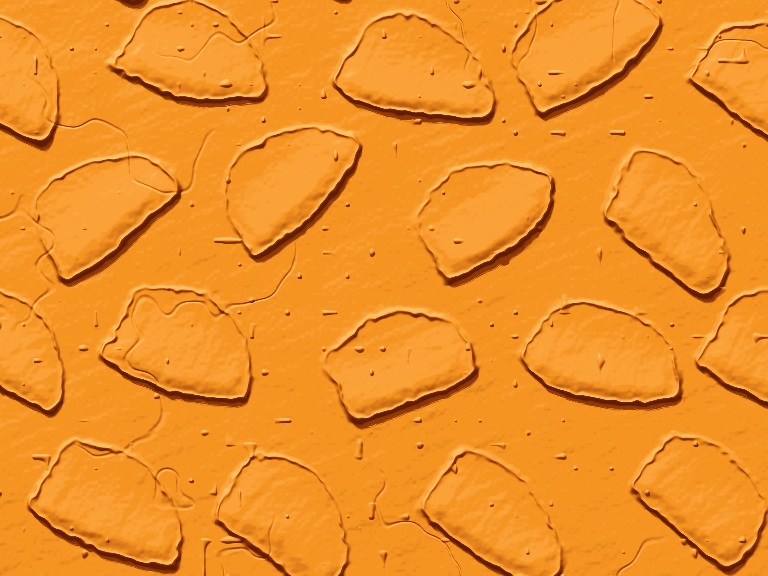
Give the GLSL for this texture, as a Shadertoy shader.

```glsl
float hash(vec2 p) {
    vec3 q = fract(p.xyx * vec3(0.1031, 0.1030, 0.0973));
    q += dot(q, q.yzx + 33.33);
    return fract((q.x + q.y) * q.z);
}

float noise(vec2 p) {
    vec2 i = floor(p), f = fract(p);
    f = f * f * (3.0 - 2.0 * f);
    return mix(mix(hash(i), hash(i + vec2(1, 0)), f.x),
               mix(hash(i + vec2(0, 1)), hash(i + vec2(1, 1)), f.x), f.y);
}

float smoothMax(float a, float b, float k) {
    float h = max(k - abs(a - b), 0.0) / k;
    return max(a, b) + 0.25 * h * h * k;
}

// Distance to a trowel dab: curved top, straight side, bowed lower lip
float dabShape(vec2 q, float seed) {
    float dome = length(q * vec2(0.95, 1.12) + vec2(0.0, 0.035)) - 0.138 - 0.012 * seed;
    float lip = -q.y - 0.068 + (0.3 + 1.8 * seed) * q.x * q.x;
    float side = -0.95 * q.x + (seed - 0.4) * 0.5 * q.y - 0.098;
    return smoothMax(smoothMax(dome, lip, 0.015), side, 0.015);
}

float relief(vec2 p) {
    float crumbs = noise(p * 75.0);
    float wobble = noise(p * 24.0);
    vec2 warped = p + 0.03 * (vec2(noise(p * 8.0), noise(p * 8.0 + 41.0)) - 0.5);
    float dabs = 0.0;

    // Staggered, jittered rows of dabs
    vec2 cell = vec2(0.335, 0.252);
    float baseRow = floor(p.y / cell.y);
    for (int j = -1; j <= 1; j++) {
        float row = baseRow + float(j);
        float shift = 0.5 * mod(row, 2.0);
        float baseCol = floor(p.x / cell.x - shift);
        for (int i = -1; i <= 1; i++) {
            vec2 id = vec2(baseCol + float(i), row);
            float seed = hash(id + 7.3);
            vec2 jitter = vec2(hash(id + 19.1), hash(id + 53.7)) - 0.5;
            vec2 q = warped - (id + vec2(shift, 0.0) + 0.5 + 0.22 * jitter) * cell;
            float angle = (hash(id + 31.9) < 0.72 ? -0.48 : 0.5) + 0.5 * (seed - 0.5);
            float c = cos(angle), s = sin(angle);
            q = vec2(c * q.x + s * q.y, c * q.y - s * q.x);

            float d = dabShape(q, seed) + 0.007 * (crumbs - 0.5) + 0.008 * (wobble - 0.5);
            float thick = smoothstep(0.07, -0.07, q.y);
            float body = 0.001 + 0.014 * thick - 0.006 * thick * smoothstep(-0.035, 0.0, d);
            body += 0.0006 * noise(vec2(q.x * 90.0, q.y * 9.0));
            float ridge = (0.0015 + 0.007 * wobble * crumbs + 0.002 * thick) * exp(-d * d / 0.000018);
            dabs = max(dabs, body * smoothstep(0.003, -0.003, d) + ridge);
        }
    }

    // Plaster ground: swells, scrape marks, grain, cracks and stray crumbs
    float ground = 0.006 * noise(p * 5.0) + 0.0016 * noise(p * 17.0);
    ground += 0.0007 * noise(vec2(p.x + 0.4 * p.y, p.y - 0.4 * p.x) * vec2(14.0, 70.0));
    ground += 0.0004 * noise(p * 150.0);
    float vein = abs(noise(p * 7.0 + 3.0) + 0.25 * wobble - 0.62);
    ground -= 0.0014 * smoothstep(0.025, 0.0, vein) * smoothstep(0.55, 0.7, noise(p * 4.0 + 60.0));
    ground += 0.004 * smoothstep(0.9, 1.0, noise(p * 48.0 + 15.0));
    return ground + dabs;
}

// Paint tone from deep shadow to pale highlight
vec3 paint(float light) {
    vec3 c = mix(vec3(0.36, 0.10, 0.01), vec3(0.56, 0.22, 0.03), smoothstep(0.0, 0.3, light));
    c = mix(c, vec3(0.74, 0.37, 0.07), smoothstep(0.25, 0.6, light));
    c = mix(c, vec3(0.89, 0.51, 0.11), smoothstep(0.55, 0.87, light));
    c = mix(c, vec3(0.96, 0.58, 0.13), smoothstep(0.84, 0.98, light));
    c = mix(c, vec3(0.98, 0.63, 0.22), smoothstep(1.04, 1.18, light));
    return mix(c, vec3(1.0, 0.76, 0.40), smoothstep(1.25, 1.6, light));
}

void mainImage(out vec4 fragColor, in vec2 fragCoord) {
    vec2 p = fragCoord / iResolution.y;
    vec2 toLight = normalize(vec2(-0.35, 1.0));

    // Slope lighting, relative to a flat surface
    float h = relief(p);
    vec2 slope = vec2(relief(p + vec2(0.002, 0)) - h, relief(p + vec2(0, 0.002)) - h) / 0.002;
    float light = (1.0 - 1.35 * dot(slope, toLight)) / sqrt(1.0 + dot(slope, slope));

    // Short cast shadows
    float shadow = 0.0;
    for (int i = 1; i <= 8; i++) {
        float t = 0.003 * float(i);
        shadow = max(shadow, smoothstep(0.0, 0.003, relief(p + toLight * t) - h - 0.62 * t));
    }
    light = clamp(light, 0.2, 1.5) * (1.0 - 0.72 * shadow);

    // Gentle falloff toward the lower right
    light *= 1.03 + 0.06 * (p.y - 0.5) - 0.03 * (p.x - 0.66);
    fragColor = vec4(paint(light), 1.0);
}
```
